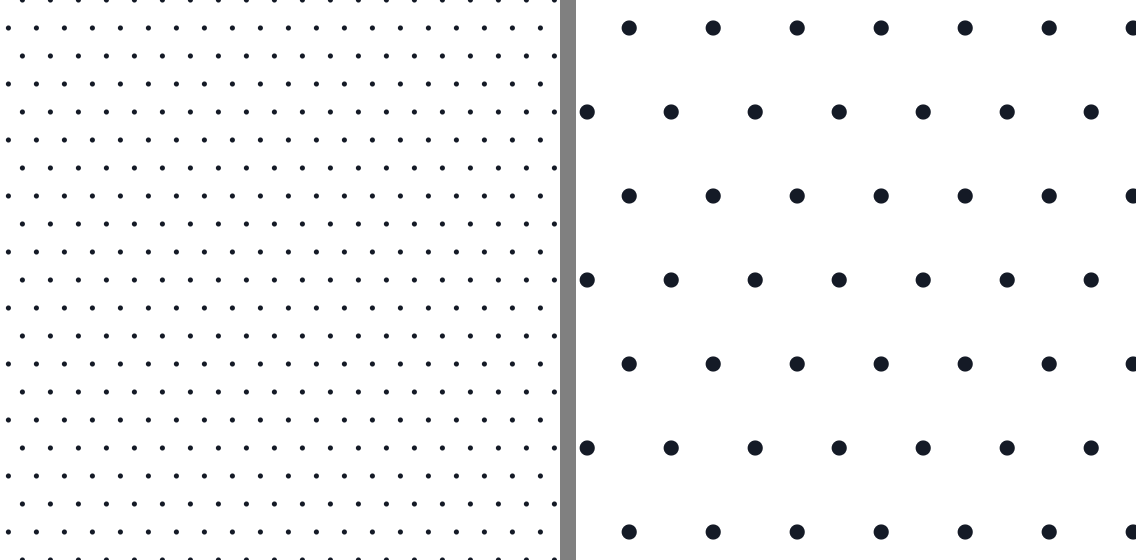
Left: the whole. Right: its middle third, enlarged.
Reproduce this pattern procedurally as a WebGL 2 fragment shader.

```glsl
#version 300 es
precision highp float;
// Small dark dots on white, in rows where every other row is shifted by
// half a step. Each pixel finds its row and the nearest dot in that row,
// then shades by the distance to the dot's edge. Even counts make it tile.

#define COLUMNS 20.0
#define ROWS 20.0            // even, so the staggering wraps
#define DOT_RADIUS 0.09      // in units of one cell
#define ROW_SHIFT 0.8        // dot position within the cell, even rows
#define STAGGER 0.5          // extra shift of odd rows
#define PAPER vec3(1.0)
#define INK vec3(0.08, 0.10, 0.15)

uniform vec2 u_resolution;
out vec4 fragColor;

// Signed distance, in cells, to the nearest dot of the staggered grid
float dotDistance(vec2 grid) {
    float row = floor(grid.y + 0.5);
    float shift = ROW_SHIFT + STAGGER * mod(row, 2.0);
    vec2 offset = vec2(fract(grid.x - shift + 0.5) - 0.5, grid.y - row);
    return length(offset) - DOT_RADIUS;
}

void main() {
    vec2 cells = vec2(COLUMNS, ROWS);
    vec2 grid = gl_FragCoord.xy / u_resolution * cells;

    // Edge blended over about one pixel
    float pixel = max(cells.x / u_resolution.x, cells.y / u_resolution.y);
    float coverage = clamp(0.5 - dotDistance(grid) / pixel, 0.0, 1.0);

    fragColor = vec4(mix(PAPER, INK, coverage), 1.0);
}
```
